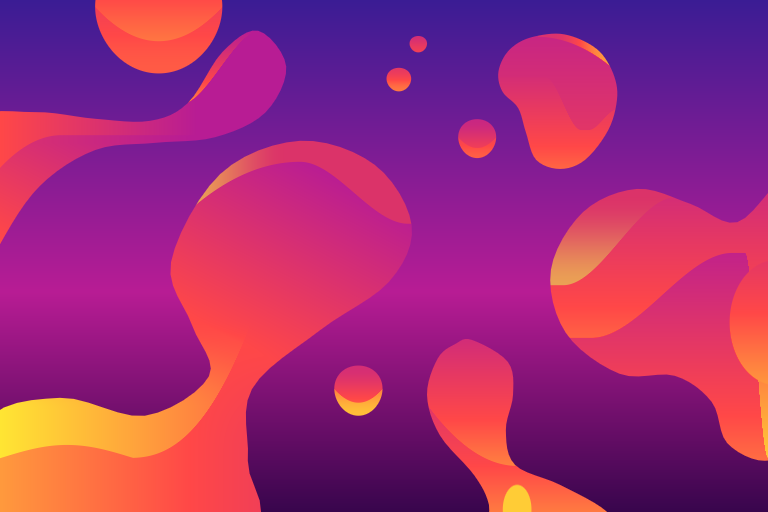
A WebGL 1 fragment shader for this background:

```glsl
precision highp float;
uniform vec2 u_resolution;

const vec3 MAGENTA = vec3(0.72, 0.11, 0.58);
const vec3 RED = vec3(1.0, 0.28, 0.28);
const vec3 YELLOW = vec3(1.0, 0.9, 0.2);
const vec3 PINK = vec3(0.86, 0.2, 0.41);
const vec3 AMBER = vec3(0.92, 0.64, 0.33);

float saturate(float x) { return clamp(x, 0.0, 1.0); }

float square(float x) { return x * x; }

// Lava ramp: 0 magenta, 0.5 red, 1 yellow
vec3 lava(float heat) {
  float t = heat * 2.0;
  return mix(mix(MAGENTA, RED, saturate(t)), YELLOW, saturate(t - 1.0));
}

// Smooth coverage of the region where d is negative
float cover(float d) { return saturate(0.5 - d * u_resolution.y / 100.0); }

float ellipse(vec2 p, vec2 centre, vec2 radii) {
  return (length((p - centre) / radii) - 1.0) * min(radii.x, radii.y);
}

vec2 spline(vec2 a, vec2 b, vec2 c, vec2 d, float t) {
  return b + 0.5 * t * (c - a + t * (2.0 * a - 5.0 * b + 4.0 * c - d
    + t * (3.0 * (b - c) + d - a)));
}

// Signed distance to a closed spline through sixteen knots, two per vec4
float blob(vec2 p, vec4 k0, vec4 k1, vec4 k2, vec4 k3, vec4 k4, vec4 k5, vec4 k6, vec4 k7) {
  vec4 pairs[8];
  pairs[0] = k0; pairs[1] = k1; pairs[2] = k2; pairs[3] = k3;
  pairs[4] = k4; pairs[5] = k5; pairs[6] = k6; pairs[7] = k7;
  vec2 a, b = k6.zw, c = k7.xy, d = k7.zw;
  float nearest = 1e5, side = 1.0;
  for (int i = 0; i < 8; i++) {
    for (int k = 0; k < 2; k++) {
      a = b; b = c; c = d;
      d = k == 0 ? pairs[i].xy : pairs[i].zw;
      vec2 start = b;
      for (int j = 1; j <= 6; j++) {
        vec2 end = spline(a, b, c, d, float(j) / 6.0);
        vec2 e = end - start, w = p - start;
        vec2 gap = w - e * saturate(dot(w, e) / dot(e, e));
        nearest = min(nearest, dot(gap, gap));
        bool above = p.y >= start.y, below = p.y < end.y, left = e.x * w.y > e.y * w.x;
        if ((above && below && left) || (!above && !below && !left)) side = -side;
        start = end;
      }
    }
  }
  return side * sqrt(nearest);
}

// Wobbly drop with a crescent along its lower edge
void drop(inout vec3 col, vec2 p, vec2 centre, vec2 radii, float top, float bottom, float crescent) {
  vec2 q = (p - centre) / radii;
  float d = length(q) - 1.0 - 0.02 * sin(3.0 * atan(q.y, q.x));
  float heat = mix(bottom, top, smoothstep(-1.0, 1.0, q.y));
  heat += crescent * cover((q.y + 0.5 - 0.55 * q.x * q.x) * radii.y);
  col = mix(col, lava(heat), cover(d * min(radii.x, radii.y)));
}

void main() {
  // Canvas units: 150 wide, 100 high
  vec2 p = gl_FragCoord.xy / u_resolution * vec2(150.0, 100.0);
  float x = p.x, y = p.y;

  // Backdrop
  vec3 col = mix(vec3(0.22, 0.02, 0.3), MAGENTA, saturate(y / 43.0));
  col = mix(col, vec3(0.23, 0.11, 0.58), saturate((y - 43.0) / 57.0));

  // Drops
  drop(col, p, vec2(31.0, 98.0), vec2(12.4, 12.1), 0.4, 0.69, -0.13);
  drop(col, p, vec2(81.7, 91.4), vec2(1.7, 1.6), 0.2, 0.4, 0.0);
  drop(col, p, vec2(77.9, 84.5), vec2(2.4, 2.3), 0.32, 0.65, 0.0);
  drop(col, p, vec2(93.2, 73.0), vec2(3.7, 3.8), 0.12, 0.45, 0.12);
  drop(col, p, vec2(70.0, 23.8), vec2(4.7, 4.9), 0.2, 0.6, 0.28);

  // Ribbon at the upper left
  float d = blob(p, vec4(-5, 76.2, 6.8, 78.1), vec4(18.6, 76.8, 29.3, 76.4),
    vec4(36.7, 79.9, 43.4, 89.8), vec4(50.4, 94, 55.9, 87), vec4(51.8, 78, 42, 73.2),
    vec4(30.3, 72.1, 18.6, 70.7), vec4(7.8, 63.7, 0, 52.3), vec4(-5, 41, -6, 59));
  float fold = 73.6 - 6.4 * square(max(12.0 - x, 0.0) / 12.0);
  float heat = mix(0.5 - 0.013 * x, 0.26 - 0.007 * x + 0.013 * max(72.0 - y, 0.0), cover(y - fold));
  float rim = 79.5 + 14.5 * smoothstep(35.0, 51.0, x);
  heat = mix(heat, 0.72 - 0.05 * (y - 79.5), cover(rim - y) * step(34.0, x));
  col = mix(col, lava(heat), cover(d));

  // Kidney at the upper right
  d = blob(p, vec4(109.4, 93.4, 114, 92), vec4(117.6, 89.4, 120, 85),
    vec4(120.5, 80.5, 118.8, 74.6), vec4(114.3, 68.8, 109.4, 67), vec4(104.7, 68.8, 102.7, 74.2),
    vec4(101.2, 78.9, 98.2, 82), vec4(97.3, 85.5, 98.5, 89), vec4(101, 91.5, 104.5, 92.9));
  fold = 84.9 - 10.3 * smoothstep(106.5, 113.5, x) + 4.0 * smoothstep(115.0, 120.5, x);
  heat = mix(0.12 + 0.01 * (92.0 - y), 0.2 + 0.022 * (85.0 - y), cover(y - fold));
  rim = 92.8 - 5.2 * square((x - 105.0) / 13.5);
  heat = mix(heat, 0.25 + 0.5 * smoothstep(108.0, 118.5, x), cover(rim - y) * step(105.0, x));
  col = mix(col, lava(heat), cover(d));

  // Large mass on the right
  d = blob(p, vec4(153, 65, 144, 56.6), vec4(134.8, 60.2, 124.4, 63.1),
    vec4(113.9, 58.6, 107.6, 47.3), vec4(110.5, 35, 121, 27), vec4(131.8, 26.6, 139, 21.5),
    vec4(142, 13.5, 149.4, 10), vec4(156, 14, 158, 30), vec4(159, 45, 158, 61));
  fold = 34.0 + 16.6 * smoothstep(115.5, 143.0, x) - 40.0 * smoothstep(145.5, 150.0, x);
  float pocket = ellipse(p, vec2(151.5, 37.0), vec2(9.0, 12.2));
  float lower = 0.08 + 0.0135 * (50.0 - y);
  heat = mix(0.22 + 0.014 * (60.0 - y), lower, cover(y - fold));
  heat = mix(heat, 0.3 + 0.018 * (50.0 - y), cover(pocket));
  vec3 fill = lava(heat);
  rim = 44.3 + 17.2 * smoothstep(110.0, 132.0, x);
  fill = mix(fill, mix(AMBER, PINK, smoothstep(43.0, 62.0, y)), cover(rim - y) * step(x, 134.0));
  col = mix(col, fill, cover(d));

  // Rising drop at the bottom
  d = blob(p, vec4(92.2, 33.6, 99.2, 29.3), vec4(100.2, 22.9, 98.8, 16),
    vec4(100.6, 9.2, 109.4, 5.3), vec4(118.6, 0, 121, -5.5), vec4(107, -6.5, 95.7, -5.5),
    vec4(95.5, 1.4, 92.6, 7.2), vec4(85.9, 15, 83.4, 22.9), vec4(85.5, 30, 88.9, 32.8));
  fold = 9.0 + 12.0 * square((101.0 - x) / 17.6);
  heat = mix(0.2 + 0.02 * (33.0 - y), 0.3 + 0.018 * (20.0 - y), cover(y - fold));
  heat = mix(heat, 0.92, cover(ellipse(p, vec2(101.0, 0.5), vec2(2.8, 4.8))));
  col = mix(col, lava(heat), cover(d));

  // Big bulb flowing into the lower left
  d = blob(p, vec4(46.9, -4, 48.4, 10), vec4(49.2, 24, 62.5, 35.5),
    vec4(76, 45, 80.4, 56), vec4(73.2, 67.8, 58.6, 72.5), vec4(43, 66, 33.4, 48.8),
    vec4(37.5, 36.5, 40.8, 26.5), vec4(28.3, 18.8, 11.7, 22.3), vec4(-3, 17, -3, -6));
  float head = min(0.5 - 0.0115 * (y - 36.0) - 0.006 * (x - 41.0), 0.5);
  float base = mix(0.76 - 0.007 * x, head, smoothstep(12.0, 35.0, y));
  float band = mix(1.0 - 0.008 * x, head, smoothstep(20.0, 38.0, y));
  fold = 10.5 + 2.6 * sin(0.12 * min(x, 26.0)) + 16.0 * pow(max(x - 25.0, 0.0) / 19.5, 2.4);
  fill = lava(mix(band, base, cover(y - fold)));
  rim = 68.4 - 9.4 * square(max(58.6 - x, 0.0) / 21.5) - 12.1 * smoothstep(58.6, 79.7, x);
  fill = mix(fill, mix(AMBER, PINK, smoothstep(36.0, 56.0, x)), cover(rim - y) * step(36.0, x));
  col = mix(col, fill, cover(d));

  gl_FragColor = vec4(col, 1.0);
}
```
